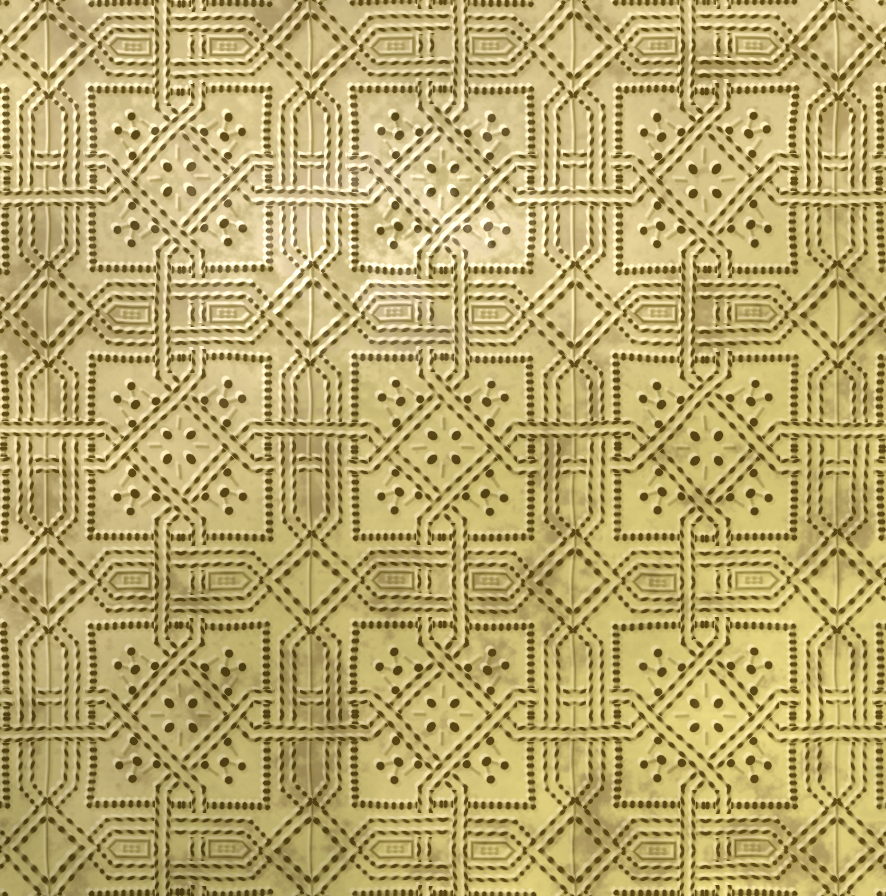
Reproduce this pattern procedurally as a WebGL 1 fragment shader.

```glsl
precision highp float;
// Embossed yellow-olive tin panel: interlaced rope straps, beaded squares and diamonds.
uniform vec2 u_resolution;

const vec2 REPEATS = vec2(3.37, 3.346);   // cells across and down
const float SQUARE = 0.335;               // half side of the beaded square
const float DIAMOND = 0.19;               // reach of the corner diamonds
const float STRAP_OFFSET = 0.068;         // strap tails from the cell axes
const float STRAP_DIAGONAL = 0.21;        // strap diagonals from the centre
const float STRAP_HALF = 0.021;           // half gap between a strap's two ropes
const float RAIL_GAP = 0.045;             // gap between paired ropes
const float ROPE = 0.0082;                // rope half width
const vec2 LIGHT = vec2(-0.010, 0.012);   // relief offset toward the light

const vec3 YELLOW = vec3(0.84, 0.78, 0.47);
const vec3 WORN = vec3(0.80, 0.73, 0.53);
const vec3 GRIME = vec3(0.61, 0.53, 0.33);
const vec3 OLIVE = vec3(0.56, 0.49, 0.23);
const vec3 DARK = vec3(0.31, 0.24, 0.06);
const vec3 SHINE = vec3(0.95, 0.89, 0.71);

float hash(vec2 p) {
  return fract(sin(dot(p, vec2(127.1, 311.7))) * 43758.5453);
}

float noise(vec2 p) {
  vec2 i = floor(p), f = fract(p);
  f = f * f * (3.0 - 2.0 * f);
  return mix(mix(hash(i), hash(i + vec2(1, 0)), f.x),
             mix(hash(i + vec2(0, 1)), hash(i + vec2(1, 1)), f.x), f.y);
}

float fbm(vec2 p) {
  return 0.55 * noise(p) + 0.3 * noise(p * 2.1 + 7.0) + 0.15 * noise(p * 4.3 + 19.0);
}

// Soft coverage of a stroke of half width w at distance d.
float stroke(float d, float w) {
  float soft = max(0.005, 0.7 * REPEATS.y / u_resolution.y);
  return 1.0 - smoothstep(w - soft, w + soft, abs(d));
}

// Stroke pinched into beads along s.
float rope(float d, float s, float w, float period) {
  float bead = 0.5 + 0.5 * sin(6.2832 * s / period);
  return stroke(d, w * mix(0.72, 1.08, bead)) * mix(0.5, 1.0, bead);
}

float segment(vec2 p, vec2 a, vec2 b) {
  vec2 v = b - a;
  return length(p - a - v * clamp(dot(p - a, v) / dot(v, v), 0.0, 1.0));
}

// Paired ropes around a long chamfered panel; a is across it, b along it.
float rails(float a, float b) {
  float d = max(a - 0.108, (a + b - 0.38) * 0.7071);
  return max(rope(d, a - b, ROPE, 0.045), rope(d + RAIL_GAP, a - b, ROPE, 0.045));
}

// Dotted sprigs in the square's corners and a four-petal centre.
float flowers(vec2 q) {
  vec2 r = vec2(max(q.x, q.y), min(q.x, q.y));
  float dots = min(length(r - vec2(0.18, 0.092)), length(r - vec2(0.236, 0.184)));
  dots = min(dots, length(r - vec2(0.17, 0.165)));
  float ink = stroke(dots, 0.0165);
  float stem = min(segment(r, vec2(0.17, 0.165), vec2(0.236, 0.184)),
                   segment(r, vec2(0.18, 0.092), vec2(0.215, 0.14)));
  ink = max(ink, 0.45 * stroke(stem, 0.006));
  vec2 petal = vec2(r.x + r.y - 0.09, (r.x - r.y) * 1.3) * 0.7071;
  ink = max(ink, stroke(length(petal), 0.021));
  return max(ink, 0.5 * stroke(segment(r, vec2(0.07, 0.0), vec2(0.11, 0.0)), 0.006));
}

// Darkness of the pressed lines, 0 on flat ground.
float relief(vec2 g) {
  vec2 cell = floor(g + 0.5);
  vec2 p = (g - cell) * (1.0 - 2.0 * mod(abs(cell), 2.0));   // neighbours mirror
  vec2 q = abs(p), e = 0.5 - q;
  float reach = max(q.x, q.y), along = q.x - q.y;

  // Panels, square border and ornaments
  float ink = max(rails(e.x, q.y), rails(e.y, q.x));
  ink = max(ink, rope(reach - SQUARE, min(q.x, q.y), 0.014, 0.03));
  ink = max(ink, flowers(q));
  float plaque = max(max(e.y - 0.03, 0.115 - q.x), (q.x + e.y - 0.27) * 0.7071);
  ink = max(ink, 0.65 * stroke(plaque, 0.006));
  ink = max(ink, 0.5 * rope(max(e.y - 0.008, abs(q.x - 0.18) - 0.03), q.x, 0.006, 0.025));

  // Corner diamonds over the panels, then the sheet seam
  float d = (e.x + e.y - DIAMOND) * 0.7071;
  ink *= step(0.0, d);
  ink = max(ink, max(rope(d, along, ROPE, 0.075), rope(d + RAIL_GAP, along, 0.011, 0.075)));
  ink = max(ink, 0.6 * stroke(e.x, 0.005));

  // Straps: tails on the positive side run through, the others dip under
  float side = q.y > q.x ? p.x : p.y;
  float seen = max(step(0.0, side), max(step(reach, 0.365), step(0.455, reach)));
  for (int i = 0; i < 4; i++) {
    float k = float(i);
    vec2 m = p * (2.0 * vec2(mod(k, 2.0), floor(k / 2.0)) - 1.0);
    float c = min(min(m.x, m.y) + STRAP_OFFSET, (m.x + m.y - STRAP_DIAGONAL) * 0.7071);
    float period = max(m.x, m.y) < 0.28 ? 0.075 : 0.042;
    ink *= 1.0 - seen * stroke(c, STRAP_HALF + 0.008);
    ink = max(ink, seen * rope(abs(c) - STRAP_HALF, m.x - m.y, ROPE, period));
  }
  return ink;
}

float glow(vec2 p, float tightness) {
  return exp(-tightness * dot(p, p));
}

void main() {
  vec2 uv = gl_FragCoord.xy / u_resolution;
  vec2 g = (uv - 0.5) * REPEATS;
  float cloud = fbm(g * 1.6 + 4.0), blotch = fbm(g * 5.0 + 11.0), grain = fbm(g * 30.0);
  g += 0.014 * (vec2(noise(g * 6.0), noise(g * 6.0 + 31.0)) - 0.5);

  float ink = relief(g);
  float lit = max(relief(g - LIGHT) - ink, 0.0);
  float shade = max(relief(g + LIGHT) - ink, 0.0);

  // Worn, paler upper left; dirt gathers in the recessed bands
  float wear = smoothstep(0.25, 0.85, uv.y * 0.75 - uv.x * 0.4 + cloud * 0.6 + 0.1);
  vec2 local = abs(fract(g + 0.5) - 0.5);
  float band = smoothstep(0.34, 0.42, max(local.x, local.y));
  float dirt = smoothstep(0.5, 0.8, 0.55 * blotch + 0.4 * grain + 0.13 * band);
  vec3 color = mix(YELLOW, WORN, wear * 0.9);
  color = mix(color, GRIME, dirt * 0.85);

  // Pressed lines with a shadowed and a shining flank
  float press = ink * mix(0.6, 1.15, 0.5 * grain + 0.5 * blotch);
  color = mix(color, OLIVE, clamp(press * 1.35 + shade * 0.2, 0.0, 1.0));
  color = mix(color, DARK, smoothstep(0.42, 0.85, press) * 0.9);
  color = mix(color, SHINE, clamp(lit * (0.6 + 0.4 * wear), 0.0, 0.9));

  // Broad sheen, lamp glare and the dim lower left
  float glare = glow(uv - vec2(0.50, 0.76), 45.0) + 0.8 * glow(uv - vec2(0.32, 0.68), 60.0)
              + 0.5 * glow(uv - vec2(0.12, 0.88), 30.0);
  color += vec3(0.20, 0.20, 0.26) * glare * smoothstep(0.3, 0.65, 0.5 * blotch + 0.4 * grain + 0.2 * lit);
  float dim = glow((uv - vec2(0.1, 0.0)) * vec2(0.8, 1.0), 7.0);
  color *= 1.04 + 0.22 * (cloud - 0.5) + 0.10 * (grain - 0.5) - 0.20 * dim;
  gl_FragColor = vec4(clamp(color, 0.0, 1.0), 1.0);
}
```
